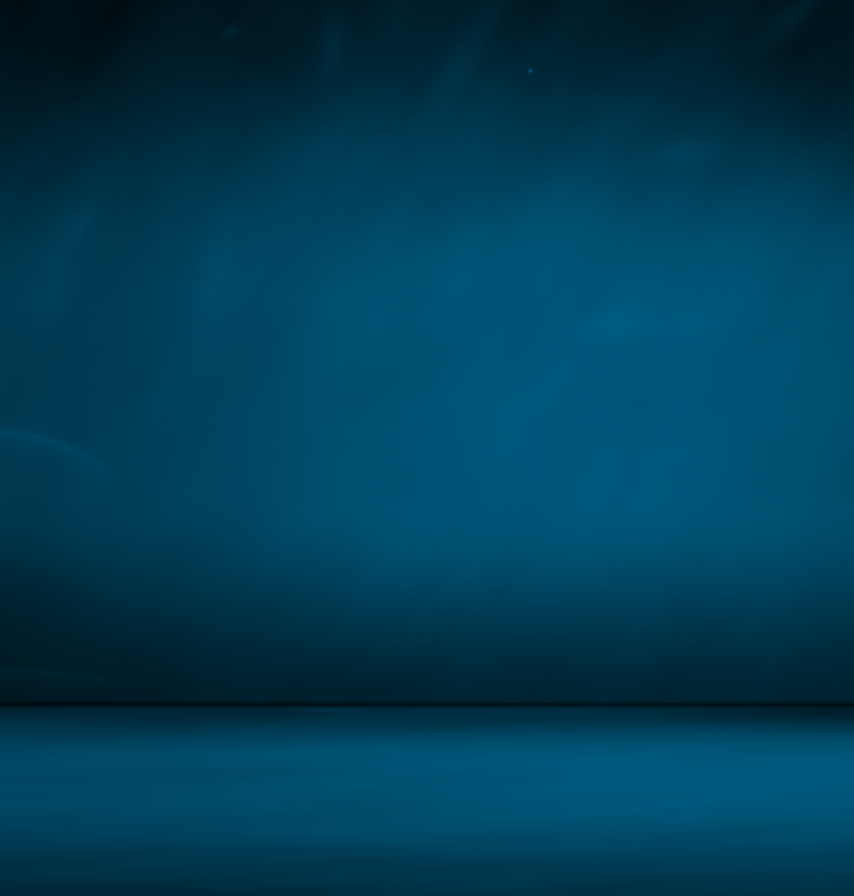
A Shadertoy shader for this background:

```glsl
const vec3 TINT = vec3(0.0, 0.71, 1.0);
const float HORIZON = 0.2135;

vec2 hashGradient(vec2 cell) {
    float angle = 6.2832 * fract(sin(dot(cell, vec2(127.1, 311.7))) * 4375.85);
    return vec2(cos(angle), sin(angle));
}

float gradientNoise(vec2 p) {
    vec2 i = floor(p), f = p - i;
    vec2 w = f * f * f * (f * (f * 6.0 - 15.0) + 10.0);
    vec2 e = vec2(0.0, 1.0);
    float a = dot(hashGradient(i), f);
    float b = dot(hashGradient(i + e.yx), f - e.yx);
    float c = dot(hashGradient(i + e.xy), f - e.xy);
    float d = dot(hashGradient(i + e.yy), f - e.yy);
    return mix(mix(a, b, w.x), mix(c, d, w.x), w.y);
}

float fbm(vec2 p) {
    float sum = 0.0, gain = 0.6;
    for (int i = 0; i < 4; i++) {
        sum += gain * gradientNoise(p);
        p = p * 2.03 + 17.3;
        gain *= 0.5;
    }
    return sum;
}

vec2 rotate(vec2 p, float angle) {
    float c = cos(angle), s = sin(angle);
    return vec2(c * p.x + s * p.y, c * p.y - s * p.x);
}

// Soft elliptical patch of light
float wisp(vec2 p, vec2 centre, vec2 radii, float angle) {
    vec2 q = rotate(p - centre, angle) / radii;
    return exp(-dot(q, q));
}

// Broad light on the wall, dim at the floor and ceiling
float wallLight(vec2 p) {
    float rise = mix(0.4, 1.0, smoothstep(0.19, 0.44, p.y));
    float ceiling = mix(1.0, 0.27, smoothstep(0.66, 1.07, p.y));
    float left = mix(0.68, 1.03, smoothstep(-0.05, 0.6, p.x));
    float right = mix(1.0, 0.9, smoothstep(0.8, 1.05, p.x));
    float light = 0.45 * rise * ceiling * left * right;
    light *= 1.0 - 0.35 * wisp(p, vec2(1.05, 0.93), vec2(0.25, 0.13), 0.0);
    light *= 1.0 - 0.3 * wisp(p, vec2(-0.03, 1.0), vec2(0.22, 0.16), 0.0);
    light *= 1.0 - 0.2 * wisp(p, vec2(-0.02, 0.32), vec2(0.12, 0.07), 0.0);
    return light + 0.02 * wisp(p, vec2(0.72, 0.53), vec2(0.22, 0.15), 0.5);
}

// Smoky texture and the more visible wisps
float wallSmoke(vec2 p) {
    float cloud = fbm(rotate(p, 0.9) * vec2(6.0, 11.0));
    float upper = smoothstep(0.5, 0.9, p.y);
    float smoke = cloud * mix(0.035, 0.06, upper);
    smoke += 0.03 * wisp(p, vec2(0.25, 0.69), vec2(0.05, 0.022), 1.3);
    smoke += 0.04 * wisp(p, vec2(0.095, 0.75), vec2(0.025, 0.013), 1.0);
    smoke += 0.025 * wisp(p, vec2(0.06, 0.68), vec2(0.07, 0.022), 1.4);
    smoke += 0.05 * wisp(p, vec2(0.39, 0.955), vec2(0.04, 0.014), 1.5);
    smoke += 0.045 * wisp(p, vec2(0.54, 0.93), vec2(0.09, 0.018), 1.05);
    smoke += 0.035 * wisp(p, vec2(0.80, 0.83), vec2(0.05, 0.014), 0.1);
    smoke += 0.06 * wisp(p, vec2(0.93, 0.985), vec2(0.05, 0.014), 0.75);
    smoke += 0.06 * wisp(p, vec2(0.27, 0.965), vec2(0.013, 0.006), 0.5);
    smoke += 0.025 * wisp(p, vec2(0.72, 0.638), vec2(0.045, 0.014), 0.1);
    return smoke;
}

// Thin curved crease, soft below and crisp above
float crease(vec2 p, float height, float drop, float reach) {
    float d = p.y - height + drop * p.x * p.x;
    float body = exp(-abs(d) / mix(0.014, 0.004, step(0.0, d)));
    return body * (1.0 - smoothstep(0.5 * reach, reach, p.x));
}

// Floor band with long horizontal streaks
float floorLight(vec2 p) {
    float front = mix(0.54, 1.0, smoothstep(-0.02, 0.115, p.y));
    float back = mix(1.0, 0.5, smoothstep(0.155, HORIZON, p.y));
    float across = mix(0.86, 1.03, smoothstep(0.0, 0.7, p.x));
    float light = 0.455 * front * back * across;
    light *= 1.0 - 0.3 * wisp(p, vec2(1.02, 0.205), vec2(0.2, 0.015), 0.0);
    light += 0.03 * wisp(p, vec2(0.92, 0.13), vec2(0.2, 0.025), 0.05);
    light += 0.06 * wisp(p, vec2(0.385, 0.208), vec2(0.035, 0.0025), 0.0);
    return light + 0.045 * fbm(vec2(p.x * 3.5 + 4.0, p.y * 45.0 - p.x * 2.0));
}

void mainImage(out vec4 fragColor, in vec2 fragCoord) {
    vec2 p = fragCoord / iResolution.xy;
    float pixel = 1.0 / iResolution.y;

    float wall = wallLight(p) + wallSmoke(p);
    wall += 0.06 * crease(p, 0.518, 2.6, 0.15);
    wall += 0.035 * crease(p, 0.252, 0.6, 0.2);
    wall += 0.3 * wisp(p, vec2(0.621, 0.921), vec2(0.002), 0.0);

    // Join wall and floor with a dark seam
    float onWall = smoothstep(-pixel, pixel, p.y - HORIZON);
    float light = mix(floorLight(p), wall, onWall);
    float seam = (p.y - HORIZON) / 0.003;
    light *= 1.0 - 0.55 * exp(-seam * seam);

    fragColor = vec4(TINT * clamp(light, 0.03, 0.51), 1.0);
}
```
